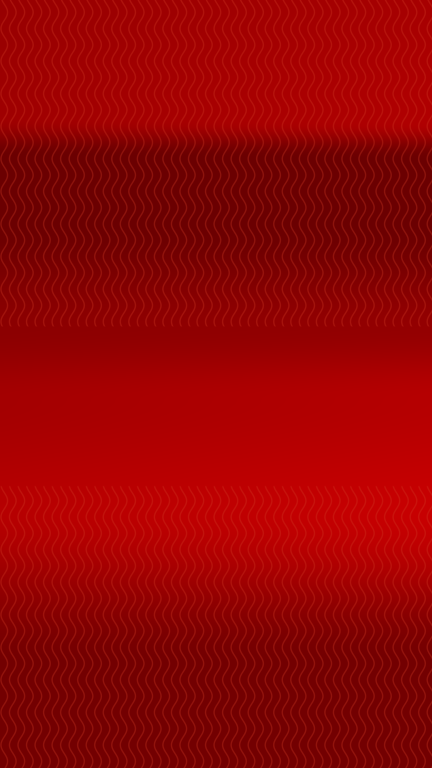
A WebGL 1 fragment shader for this background:

```glsl
precision highp float;
// Red satin folds with two bands of fine wavy vertical lines.
uniform vec2 u_resolution;

const float TAU = 6.283185;

// Red level of the folds, with depth measured down from the top.
float foldLevel(float depth, float x) {
  float red = mix(0.62, 0.65, smoothstep(0.0, 0.16, depth));
  float crease = depth - 0.006 * (x - 0.5);
  red = mix(red, 0.42, smoothstep(0.157, 0.205, crease));
  red = mix(red, 0.56, smoothstep(0.29, 0.43, depth));
  red = mix(red, 0.67, smoothstep(0.425, 0.52, depth));
  red = mix(red, 0.74, smoothstep(0.52, 0.665, depth));
  return mix(red, 0.45, smoothstep(0.665, 0.87, depth));
}

// Coverage of the wavy lines; pos is in canvas heights, measured from the top left.
float waveLines(vec2 pos, float pixel) {
  float spacing = 0.0111;
  float amplitude = 0.0043;
  float frequency = TAU / 0.0424;
  float phase = pos.y * frequency - 0.8;
  float offset = pos.x - amplitude * sin(phase);
  float gap = abs(mod(offset, spacing) - 0.5 * spacing);
  float slope = amplitude * frequency * cos(phase);
  float dist = gap / sqrt(1.0 + slope * slope);
  return 1.0 - smoothstep(0.0, 0.0005 + pixel, dist);
}

void main() {
  vec2 uv = gl_FragCoord.xy / u_resolution;
  float depth = 1.0 - uv.y;
  float pixel = 1.0 / u_resolution.y;

  // Folds, lit more strongly toward the right on the bright parts
  float red = foldLevel(depth, uv.x);
  float sheen = smoothstep(0.45, 0.68, red);
  red += 0.07 * (uv.x - 0.4) * sheen;
  vec3 color = vec3(red, 0.0, 0.004);

  // Lines above and below the plain middle band
  float upper = 1.0 - smoothstep(-pixel, pixel, depth - 0.425);
  float lower = smoothstep(-pixel, pixel, depth - 0.633);
  float lines = waveLines(vec2(uv.x * u_resolution.x * pixel, depth), pixel);
  vec3 lineColor = vec3(0.82, 0.23, 0.14);
  color = mix(color, lineColor, 0.33 * lines * max(upper, lower));

  gl_FragColor = vec4(color, 1.0);
}
```
